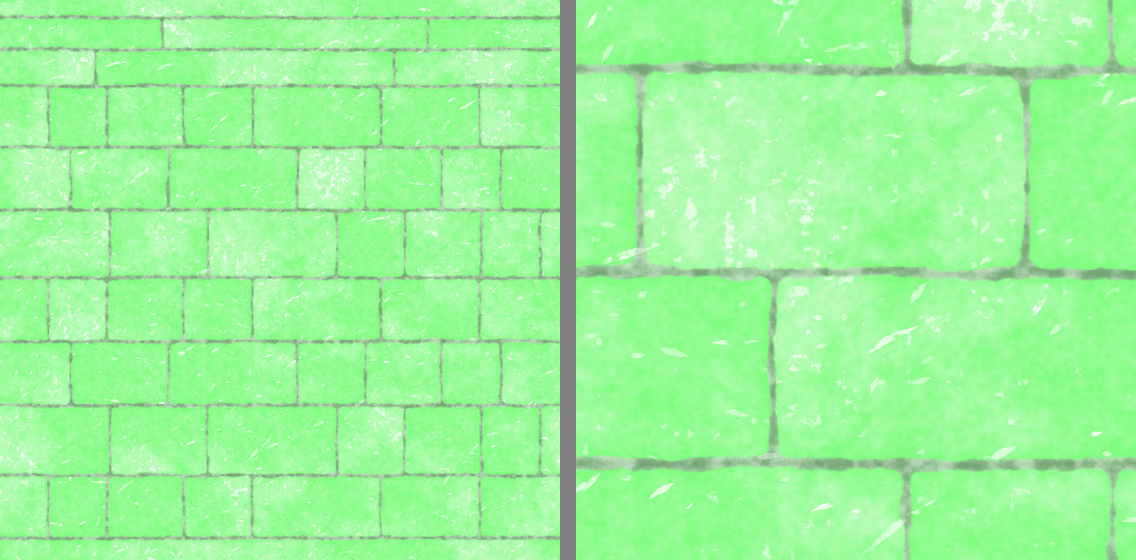
Left: the whole. Right: its middle third, enlarged.
Give the GLSL for this texture, as a WebGL 1 fragment shader.

```glsl
precision highp float;
uniform vec2 u_resolution;

float hash(vec2 p) {
  return fract(sin(dot(p, vec2(127.1, 311.7))) * 43758.5);
}

// Value noise that tiles after n cells
float noise(vec2 p, float n) {
  vec2 i = floor(p), f = fract(p);
  f = f * f * (3.0 - 2.0 * f);
  vec2 a = mod(i, n), b = mod(i + 1.0, n);
  return mix(mix(hash(a), hash(vec2(b.x, a.y)), f.x),
             mix(hash(vec2(a.x, b.y)), hash(b), f.x), f.y);
}

float fbm(vec2 uv, float n) {
  float sum = 0.0, amp = 0.46;
  for (int i = 0; i < 5; i++) {
    sum += amp * noise(uv * n, n);
    n *= 2.0;
    amp *= 0.58;
  }
  return sum / 1.023;
}

// span: distance to the previous joint, to the next joint, previous joint
void addJoints(float x, vec3 joints, inout vec3 span) {
  for (int i = 0; i < 3; i++) {
    float d = mod(x - joints[i], 768.0);
    if (d < span.x) span.xz = vec2(d, joints[i]);
    span.y = min(span.y, 768.0 - d);
  }
}

// Short slanted strokes, one per cell of an n by n grid
float scratches(vec2 uv, float n, float reach, float width, float density) {
  vec2 p = uv * n, cell = floor(p);
  float pixel = n / u_resolution.y, mark = 0.0;
  for (int j = -1; j <= 1; j++) {
    for (int i = -1; i <= 1; i++) {
      vec2 c = cell + vec2(float(i), float(j));
      vec2 id = mod(c, n) + n;
      vec2 d = p - c - vec2(hash(id + 3.1), hash(id + 7.7));
      float angle = mix(-0.35, 1.1, hash(id + 1.3));
      vec2 dir = vec2(cos(angle), sin(angle));
      float along = dot(d, dir);
      float len = reach * mix(0.2, 1.0, hash(id + 5.9));
      float across = dot(d, vec2(-dir.y, dir.x)) + 0.25 * along * along;
      float w = width * (1.0 - along * along / (len * len));
      float stroke = 1.0 - smoothstep(w - pixel * 0.5, w + pixel * 0.6, abs(across));
      stroke *= step(abs(along), len) * step(hash(id + 9.4), density);
      mark = max(mark, stroke * mix(0.5, 1.0, hash(id + 2.6)));
    }
  }
  return mark;
}

void main() {
  vec2 uv = gl_FragCoord.xy / u_resolution;
  vec2 p = vec2(uv.x, 1.0 - uv.y) * 768.0;
  p += 2.5 * (vec2(noise(uv * 24.0, 24.0), noise(uv * 24.0 + 9.5, 24.0)) - 0.5);

  // Courses
  vec3 row = vec3(768.0, 768.0, 0.0);
  addJoints(p.y, vec3(24.0, 68.0, 118.0), row);
  addJoints(p.y, vec3(202.0, 288.0, 381.0), row);
  addJoints(p.y, vec3(468.0, 556.0, 652.0), row);
  addJoints(p.y, vec3(738.0), row);

  // Bricks in each course: two thin ones, then three bonds in turn
  vec3 col = vec3(768.0, 768.0, 0.0);
  float bond = mod(floor((row.z - 118.0) / 88.0 + 0.5), 3.0);
  if (row.z < 30.0) {
    addJoints(p.x, vec3(223.0, 587.0, 587.0), col);
  } else if (row.z < 70.0) {
    addJoints(p.x, vec3(131.0, 541.0, 541.0), col);
  } else if (row.z < 700.0) {
    if (bond < 0.5) {
      addJoints(p.x, vec3(67.0, 147.0, 252.0), col);
      addJoints(p.x, vec3(346.0, 522.0, 658.0), col);
    } else {
      float shift = bond < 1.5 ? 0.0 : 54.0;
      addJoints(p.x, vec3(97.0, 231.0, 408.0) + shift, col);
      addJoints(p.x, vec3(501.0, 606.0, 687.0) + shift, col);
    }
  }
  vec2 id = vec2(col.z, row.z) * 0.137;

  // Depth inside a brick with rounded corners
  vec2 a = 7.0 - vec2(min(col.x, col.y), min(row.x, row.y) - 0.6);
  float depth = 7.0 - length(max(a, 0.0)) - min(max(a.x, a.y), 0.0);
  float rough = fbm(uv, 72.0);
  float ragged = depth + 4.5 * (rough - 0.5);
  float aa = 768.0 / u_resolution.y;
  float face = smoothstep(1.3 - aa * 0.6, 2.2 + aa * 0.9, ragged);

  // Mottled brick face, more saturated along its rim
  float cloud = fbm(uv + vec2(hash(id), hash(id + 4.2)), 7.0);
  cloud += 0.15 * (hash(id + 8.8) - 0.5);
  float grain = noise(uv * 200.0, 200.0) + noise(uv * 380.0, 380.0) - 1.0;
  float patchy = smoothstep(0.38, 0.72, cloud + 0.12 * (rough - 0.5));
  float pale = 0.565 + 0.145 * patchy + 0.065 * grain + 0.13 * (rough - 0.5);
  pale -= 0.08 * exp(-max(depth - 2.0, 0.0) / 3.5);
  pale = max(pale, 0.5);
  float dust = fbm(uv + 0.43, 130.0) + 0.45 * (cloud - 0.5);
  pale += 0.2 * smoothstep(0.69, 0.8, dust);
  vec3 brick = vec3(pale, 0.99, pale);

  // Gritty mortar, darkest in the middle of the joint
  float grit = smoothstep(0.25, 0.75, fbm(uv, 110.0));
  vec3 mortar = mix(vec3(0.49, 0.68, 0.49), vec3(0.72, 0.86, 0.72), grit);
  mortar += 0.03 * (clamp(depth, 0.0, 2.0) - 1.0);
  vec3 color = mix(mortar, brick, face);

  // Chips and scratches with crumbled outlines
  vec2 bent = uv + 0.006 * (vec2(fbm(uv, 60.0), fbm(uv + 0.6, 60.0)) - 0.5);
  float wear = scratches(bent, 34.0, 0.3, 0.055, 0.45);
  wear = max(wear, scratches(bent + 0.37, 12.0, 0.4, 0.026, 0.6));
  wear *= smoothstep(0.4, 0.56, fbm(uv + 0.21, 110.0)) * mix(0.45, 1.0, face);
  color = mix(color, vec3(0.94, 0.99, 0.94), 0.95 * wear);

  gl_FragColor = vec4(color, 1.0);
}
```
